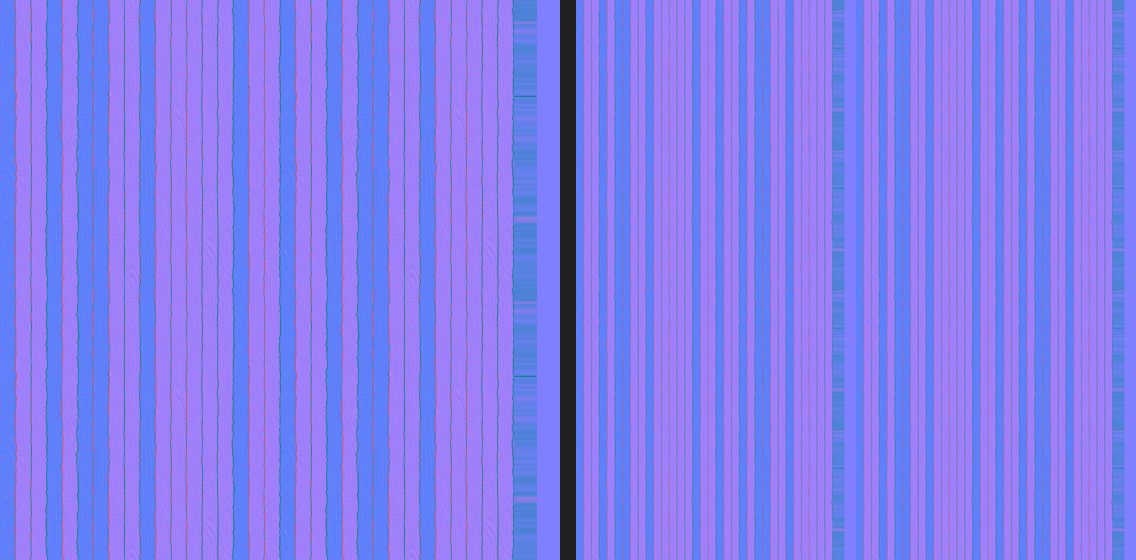
Left, the tile; right, the same tile 2 across and 2 down.
This texture map is drawn by a WebGL 2 fragment shader. Its source:

```glsl
#version 300 es
precision highp float;
uniform vec2 u_resolution;
out vec4 fragColor;

float hash(vec2 p) {
    vec3 q = fract(vec3(p.xyx) * vec3(0.1031, 0.1030, 0.0973));
    q += dot(q, q.yzx + 33.33);
    return fract((q.x + q.y) * q.z);
}

// Value noise that wraps vertically after a whole number of rows
float noise(vec2 p, float rows) {
    vec2 i = floor(p), f = fract(p);
    f = f * f * (3.0 - 2.0 * f);
    float y0 = mod(i.y, rows), y1 = mod(i.y + 1.0, rows);
    float low = mix(hash(vec2(i.x, y0)), hash(vec2(i.x + 1.0, y0)), f.x);
    float high = mix(hash(vec2(i.x, y1)), hash(vec2(i.x + 1.0, y1)), f.x);
    return mix(low, high, f.y);
}

// Small round dents scattered over a plank
float dents(vec2 q, float id) {
    vec2 grid = q * vec2(4.0, 72.0), cell = floor(grid);
    vec2 seed = vec2(cell.x + id * 11.0 + 50.0, mod(cell.y, 72.0));
    vec2 center = 0.3 + 0.4 * vec2(hash(seed + 7.0), hash(seed + 19.0));
    vec2 d = fract(grid) - center;
    float density = 0.12 * noise(vec2(id * 6.0, q.y * 7.0), 7.0);
    return step(1.0 - density, hash(seed)) * exp(-dot(d, d) * 24.0);
}

// Wood relief: q.x spans one plank, q.y one vertical repeat
float woodHeight(vec2 q, float id) {
    float seed = id * 17.0 + 40.0;
    float knotY = fract(q.y - hash(vec2(id, 3.0)) + 0.5) - 0.5;
    float knotX = q.x - 0.35 - 0.3 * hash(vec2(id, 8.0));
    float knot = exp(-knotX * knotX * 4.5 - knotY * knotY * 50.0);
    knot *= step(0.35, hash(vec2(id, 12.0)));
    float rings = q.x * (4.0 + 2.5 * hash(vec2(id, 5.0))) * (1.0 - 0.85 * knot);
    rings += 2.0 * noise(vec2(q.x * 1.2 + seed, q.y * 6.0), 6.0);
    rings += 7.0 * knot;
    float strength = 0.15 + 0.9 * noise(vec2(q.x * 2.0 + seed, q.y * 9.0), 9.0) + 0.4 * knot;
    float fiber = noise(vec2(q.x * 8.0 + seed, q.y * 40.0), 40.0);
    float swell = noise(vec2(q.x * 2.5 + seed, q.y * 14.0), 14.0);
    return strength * sin(6.2832 * rings) + 0.8 * fiber + 2.0 * swell - 3.0 * dents(q, id);
}

float isBlue(float id) {
    return float((33385 >> int(mod(id, 18.0))) & 1);
}

// Narrow joint between planks, teal on its left flank and red on its right
vec3 addJoint(vec3 color, float x, float v, float aa) {
    float edge = floor(x + 0.5), id = mod(edge, 18.0);
    float change = isBlue(edge - 1.0) - isBlue(edge);
    float rough = mix(0.02, 0.06, hash(vec2(id, 31.0))) + 0.04 * abs(change);
    float wobble = (noise(vec2(id * 5.0, v * 90.0), 90.0) - 0.5) * rough;
    wobble += (noise(vec2(id * 5.0 + 60.0, v * 17.0), 17.0) - 0.5) * rough;
    float s = x - edge + wobble;
    float wear = noise(vec2(id * 3.0 + 90.0, v * 64.0), 64.0);
    float bias = 0.35 * change + 0.5 * (hash(vec2(id, 44.0)) - 0.5);
    float red = smoothstep(0.3, 1.0, 0.7 * wear + bias + 0.25 + 4.0 * s);
    vec3 jointColor = mix(vec3(0.10, 0.50, 0.56), vec3(0.72, 0.38, 0.52), red);

    // Coverage of a line that may be thinner than one pixel
    float halfWidth = 0.024 + 0.018 * wear, soft = max(aa, 0.03);
    float mask = clamp((halfWidth - abs(s)) / soft + 0.5, 0.0, 1.0);
    mask *= min(1.0, 2.0 * halfWidth / soft);

    // Splinters beside the joint: a lit fleck and a shaded one
    float chip = noise(vec2(id * 7.0 + 20.0, v * 150.0), 150.0);
    float chipMask = smoothstep(0.7, 0.95, chip) * (0.4 + 0.6 * abs(change));
    color += vec3(0.25, -0.06, -0.06) * chipMask * exp(-pow((s - 0.07) / 0.045, 2.0));
    color -= vec3(0.16, 0.0, 0.12) * chipMask * exp(-pow((s + 0.07) / 0.045, 2.0));
    return mix(color, jointColor, mask * step(0.5, edge));
}

// End band of horizontal streaks
vec3 streakBand(float v, float aa) {
    float fine = noise(vec2(3.0, v * 120.0), 120.0);
    float broad = noise(vec2(9.0, v * 28.0), 28.0);
    float tone = smoothstep(0.15, 0.85, 0.5 * (fine + broad));
    vec3 color = mix(vec3(0.29, 0.51, 0.83), vec3(0.42, 0.50, 0.95), tone);
    float pale = 0.6 * smoothstep(0.72, 0.95, 0.5 * broad + 0.5 * fine);
    pale = max(pale, smoothstep(0.016, 0.003, abs(v - 0.216)));
    pale = max(pale, smoothstep(0.008, 0.001, abs(v - 0.919)));
    color = mix(color, vec3(0.58, 0.48, 0.90), pale * 0.85);
    float slot = 1.0 - smoothstep(0.0025 - 0.5 * aa, 0.0025 + 0.5 * aa, abs(v - 0.656));
    return mix(color, vec3(0.06, 0.52, 0.56), slot);
}

void main() {
    vec2 uv = gl_FragCoord.xy / u_resolution;
    float x = uv.x * 36.0, v = fract(uv.y * 2.0);
    float aaX = 36.0 / u_resolution.x, aaY = 2.0 / u_resolution.y;

    // Tilted planks, 18 to a horizontal repeat
    float id = mod(floor(x), 18.0);
    vec2 q = vec2(fract(x), v);
    vec3 color = mix(vec3(0.625, 0.50, 0.985), vec3(0.375, 0.50, 0.985), isBlue(id));

    // Relief slopes tint red and green
    vec2 dx = vec2(0.04, 0.0), dy = vec2(0.0, 0.0022);
    float slopeX = woodHeight(q + dx, id) - woodHeight(q - dx, id);
    float slopeY = woodHeight(q + dy, id) - woodHeight(q - dy, id);
    color.rg += vec2(0.021, 0.028) * vec2(slopeX, slopeY);
    color.b -= 0.005 * abs(slopeX);
    color = addJoint(color, x, v, aaX);

    // Streaked band and flat margin at the right
    color = mix(color, streakBand(v, aaY), smoothstep(-0.5, 0.5, (x - 33.06) / aaX));
    color = mix(color, vec3(0.50, 0.50, 1.0), smoothstep(-0.5, 0.5, (x - 34.53) / aaX));
    fragColor = vec4(clamp(color, 0.0, 1.0), 1.0);
}
```
